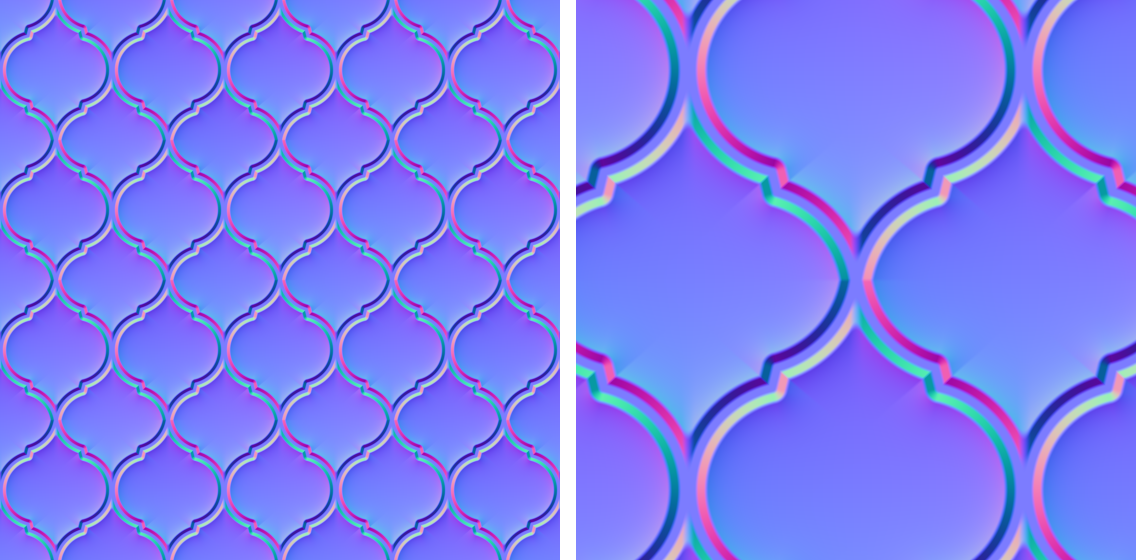
Left: the whole. Right: its middle third, enlarged.
Give the GLSL for this texture map, as a Shadertoy shader.

```glsl
// Tangent-space normal map of staggered arabesque lantern tiles with bevelled seams
#define REPEATS vec2(5.0, 4.0)      // whole tiles across and down
#define CELL vec2(1.0, 1.25)        // half a repeat, in shape units
#define FLOOR_HALF 0.015            // flat middle of the seam
#define BEVEL_OUTER 0.102           // where the bevel meets the tile face
#define BEVEL_SLOPE 0.94
#define GLOW_SLOPE 0.32             // outward roll of the face beside the bevel
#define GLOW_REACH 0.10
#define TIP_ROUNDING 0.06
#define DOME vec2(0.13, 0.26)       // outward slope of the tile face
#define TILT 0.04                   // random lean of each tile
#define FACE_BIAS vec2(-0.03, -0.03)

// Seam outline in one quadrant: side arc, steep notch, tip arc
const vec2 SIDE_CENTER = vec2(0.352, 0.0);
const float SIDE_RADIUS = 0.625;
const vec2 TIP_CENTER = vec2(0.353, -0.098);   // measured from the opposite tile
const float TIP_RADIUS = 0.645;
const vec2 NOTCH_START = vec2(0.500, 0.607);
const vec2 NOTCH_END = vec2(0.470, 0.728);

float cross2(vec2 a, vec2 b) { return a.x * b.y - a.y * b.x; }

vec2 hash2(vec2 id) {
    vec2 k = vec2(dot(id, vec2(127.1, 311.7)), dot(id, vec2(269.5, 183.3)));
    return fract(sin(k) * 43758.5453);
}

// Position relative to the nearest tile of the first lattice
vec2 cellOffset(vec2 p) { return mod(p, 2.0 * CELL) - CELL; }

float nearer(float a, float b) { return abs(a) < abs(b) ? a : b; }

float smoothMin(float a, float b, float k) {
    float h = max(k - abs(a - b), 0.0) / k;
    return min(a, b) - 0.25 * k * h * h;
}

// Distance to an arc blended with its mirror image, which rounds the tips
float arcPair(vec2 q, vec2 center, float radius) {
    float own = length(q - center);
    float mirrored = length(vec2(2.0 * CELL.x - q.x, q.y) - center);
    return smoothMin(own, mirrored, TIP_ROUNDING) - radius;
}

// Signed distance to the seam line: negative in the first lattice of tiles
float seamDistance(vec2 p) {
    vec2 q = abs(cellOffset(p));
    vec2 opposite = CELL - q;

    // Notch segment
    vec2 along = NOTCH_END - NOTCH_START;
    vec2 rel = q - NOTCH_START;
    float t = clamp(dot(rel, along) / dot(along, along), 0.0, 1.0);
    float side = cross2(along, rel) < 0.0 ? 1.0 : -1.0;
    float d = side * length(rel - along * t);

    // Arcs, each limited to its own sector
    if (cross2(q - SIDE_CENTER, NOTCH_START - SIDE_CENTER) >= 0.0)
        d = nearer(arcPair(q, SIDE_CENTER, SIDE_RADIUS), d);
    if (cross2(opposite - TIP_CENTER, CELL - NOTCH_END - TIP_CENTER) >= 0.0)
        d = nearer(-arcPair(opposite, TIP_CENTER, TIP_RADIUS), d);
    return d;
}

// Lateral slope of the surface at p
vec2 surfaceSlope(vec2 p) {
    float s = seamDistance(p);
    float d = abs(s);
    vec2 e = vec2(0.011, 0.0);
    vec2 grad = vec2(seamDistance(p + e.xy) - seamDistance(p - e.xy),
                     seamDistance(p + e.yx) - seamDistance(p - e.yx)) / (2.0 * e.x);
    vec2 inward = grad * sign(s);

    // Bevel facing into the tile, then a soft roll the other way
    float face = smoothstep(BEVEL_OUTER - 0.032, BEVEL_OUTER, d);
    float bevel = smoothstep(FLOOR_HALF, FLOOR_HALF + 0.026, d) * (1.0 - face);
    float glow = face * exp(-(d - BEVEL_OUTER) / GLOW_REACH);
    vec2 slope = inward * (BEVEL_SLOPE * bevel - GLOW_SLOPE * glow);

    // Domed face with a slight lean, numbered so that it wraps
    vec2 local = cellOffset(p);
    if (s > 0.0) local -= sign(local) * CELL;
    vec2 id = mod(floor((p - local) / CELL + 0.5), 2.0 * REPEATS);
    vec2 lean = (hash2(id) - 0.5) * 2.0 * TILT;
    return slope + face * (local * DOME + lean);
}

void mainImage(out vec4 fragColor, in vec2 fragCoord) {
    vec2 p = fragCoord / iResolution.xy * REPEATS * 2.0 * CELL;

    // Average a small grid of samples inside the pixel
    vec2 pixel = REPEATS * 2.0 * CELL / iResolution.xy;
    vec3 color = vec3(0.0);
    for (int i = 0; i < 4; i++) {
        vec2 jitter = vec2(i % 2, i / 2) * 0.5 - 0.25;
        vec2 n = surfaceSlope(p + jitter * pixel) + vec2(FACE_BIAS.x, -FACE_BIAS.y);
        float z = sqrt(max(1.0 - dot(n, n), 0.04));
        color += 0.5 + 0.5 * vec3(n.x, -n.y, z);    // green points down
    }
    fragColor = vec4(color / 4.0, 1.0);
}
```
